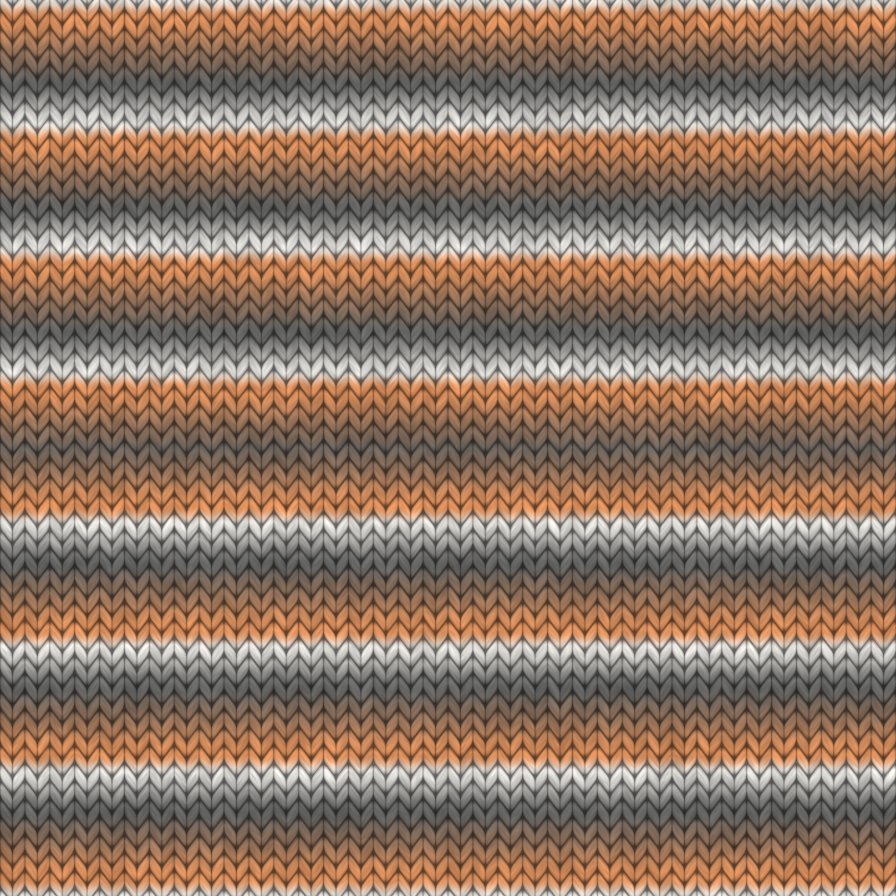
Give the GLSL for this texture, as a WebGL 2 fragment shader.

```glsl
#version 300 es
precision highp float;
// Stockinette knit: columns of V stitches built from slanted, rounded yarn legs.
// A smooth yarn gradient repeats in horizontal bands, mirrored about mid height;
// hashed tone and fine fibre noise vary the individual legs.

uniform vec2 u_resolution;
out vec4 outColor;

// Knit layout
const float COLUMNS = 36.0;
const float ROWS = 50.0;
const float SLANT = 0.78;          // rise of a leg, in rows
const float ROW_PHASE = 0.35;

// Colour bands, in canvas heights
const float BAND_PERIOD = 0.1385;
const float BAND_START = 0.0845;   // first pale crest from mid height
const float EDGE_WOBBLE = 0.004;

// Surface
const float CREVICE_SHADE = 0.44;
const float LEG_VARIATION = 0.10;
const float FIBRE_STRENGTH = 0.15;
const float MOTTLE_STRENGTH = 0.08;

const vec3 PALE = vec3(0.91, 0.90, 0.88);
const vec3 CHARCOAL = vec3(0.39, 0.39, 0.385);
const vec3 UMBER = vec3(0.52, 0.42, 0.35);
const vec3 COPPER = vec3(0.86, 0.56, 0.36);

float hash(vec2 p) {
    return fract(sin(dot(p, vec2(127.1, 311.7))) * 43758.5453);
}

float valueNoise(vec2 p) {
    vec2 cell = floor(p);
    vec2 f = fract(p);
    f = f * f * (3.0 - 2.0 * f);
    float low = mix(hash(cell), hash(cell + vec2(1.0, 0.0)), f.x);
    float high = mix(hash(cell + vec2(0.0, 1.0)), hash(cell + 1.0), f.x);
    return mix(low, high, f.y);
}

// One cycle of yarn colour: pale, charcoal, umber, copper, back to pale
vec3 yarnColor(float height) {
    float phase = fract((abs(height - 0.5) - BAND_START) / BAND_PERIOD);
    vec3 color = mix(PALE, CHARCOAL, smoothstep(-0.04, 0.34, phase));
    color = mix(color, UMBER, smoothstep(0.32, 0.54, phase));
    color = mix(color, COPPER, smoothstep(0.48, 0.86, phase));
    float crest = smoothstep(0.87, 1.0, phase);
    vec3 crestColor = mix(PALE, CHARCOAL, smoothstep(-0.04, 0.34, 0.0));
    return mix(color, crestColor, crest);
}

void main() {
    vec2 uv = gl_FragCoord.xy / u_resolution;

    // Leg coordinates: side is 0 at the foot of the V and 1 at its top
    float side = abs(fract(uv.x * COLUMNS) - 0.5) * 2.0;
    float rise = SLANT * mix(side, smoothstep(0.0, 1.0, side), 0.35);
    float along = uv.y * ROWS + ROW_PHASE - rise;
    float across = fract(along) * 2.0 - 1.0;
    vec2 leg = vec2(floor(uv.x * COLUMNS * 2.0), floor(along));

    // Rounded yarn body with dark gaps between legs and columns
    float ends = abs(side * 2.0 - 1.0);
    float reach = pow(abs(across), 2.4) + 0.75 * pow(ends, 4.0);
    float body = 1.0 - smoothstep(0.12, 1.25, reach);
    float shade = mix(CREVICE_SHADE, 1.0, body);
    shade += 0.05 * across * body;

    // Uneven legs, fibres running along the yarn, and broad wear
    float tone = (hash(leg) - 0.5) * LEG_VARIATION * body;
    float fibre = valueNoise(vec2(uv.x * COLUMNS * 5.0, along * 6.0)) - 0.5;
    float mottle = valueNoise(uv * vec2(COLUMNS, ROWS) * 0.7) - 0.5;
    shade *= 1.0 + tone + fibre * FIBRE_STRENGTH + mottle * MOTTLE_STRENGTH;

    // Stitches carry the dye a little along their slant
    float dyeHeight = uv.y - EDGE_WOBBLE * (side - 0.5);
    vec3 color = yarnColor(dyeHeight) * shade;
    outColor = vec4(clamp(color, 0.0, 1.0), 1.0);
}
```
